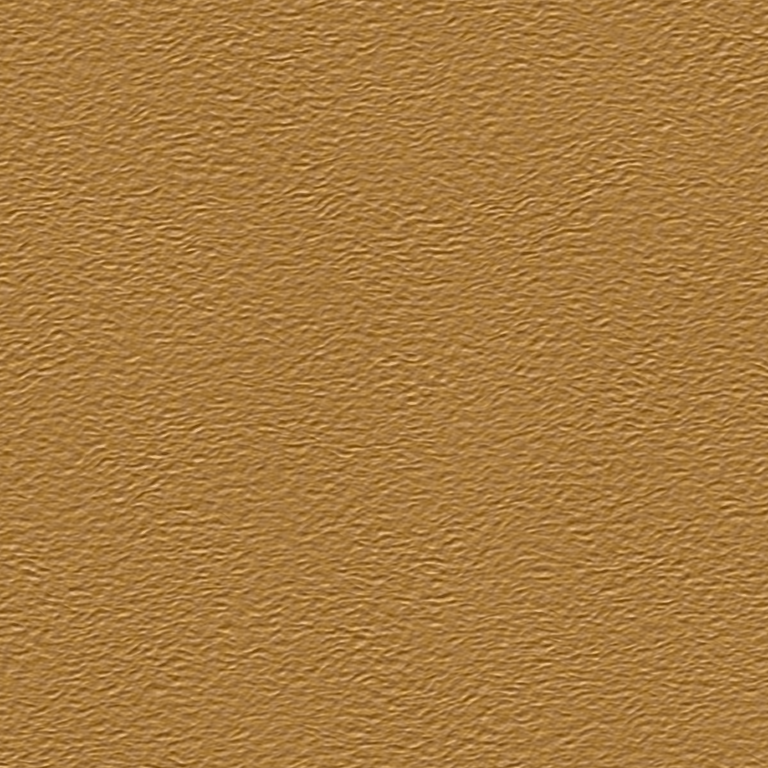
Write a WebGL 2 fragment shader that draws this texture.

```glsl
#version 300 es
precision highp float;
// Tan leather with fine, slightly tilted wrinkles lit from above.

uniform vec2 u_resolution;
out vec4 outColor;

const vec3 TAN = vec3(0.657, 0.481, 0.250);
const float CONTRAST = 0.080;
const float LIGHT_STEP = 0.0012;

// Random unit vector for a lattice cell
vec2 cellGradient(vec2 cell, float seed) {
    vec3 q = fract(vec3(cell.xyx + seed) * vec3(0.1031, 0.1030, 0.0973));
    q += dot(q, q.yzx + 33.33);
    float angle = 6.28319 * fract((q.x + q.y) * q.z);
    return vec2(cos(angle), sin(angle));
}

// Gradient noise, centred on zero
float gradientNoise(vec2 p, float seed) {
    vec2 cell = floor(p);
    vec2 f = p - cell;
    vec2 w = f * f * f * (f * (f * 6.0 - 15.0) + 10.0);
    vec2 right = vec2(1.0, 0.0);
    vec2 up = vec2(0.0, 1.0);
    float a = dot(cellGradient(cell, seed), f);
    float b = dot(cellGradient(cell + right, seed), f - right);
    float c = dot(cellGradient(cell + up, seed), f - up);
    float d = dot(cellGradient(cell + 1.0, seed), f - 1.0);
    return mix(mix(a, b, w.x), mix(c, d, w.x), w.y);
}

// Rounded crests along the zero lines of the noise
float ridge(float n, float roundness) {
    return -sqrt(n * n + roundness * roundness);
}

// Bends the grain so that wrinkles wander and rise to the right
vec2 bendGrain(vec2 p) {
    float sway = 0.018 * gradientNoise(p * 6.0, 11.0);
    float wobble = 0.005 * gradientNoise(p * vec2(28.0, 34.0), 23.0);
    return vec2(p.x, p.y - 0.10 * p.x + sway + wobble);
}

// Height of the hide: long wrinkles, short folds and fine pores
float hideHeight(vec2 p) {
    vec2 g = bendGrain(p);
    float wrinkles = ridge(gradientNoise(g * vec2(42.0, 98.0), 37.0), 0.07);
    float folds = gradientNoise(g * vec2(72.0, 150.0), 51.0);
    float pores = gradientNoise(p * vec2(150.0, 215.0), 67.0);
    return wrinkles + 0.50 * folds + 0.26 * pores;
}

// Slope facing a light placed above and slightly to the left
float reliefLight(vec2 p, float stepSize) {
    vec2 toLight = stepSize * vec2(-0.3, 1.0);
    return hideHeight(p - toLight) - hideHeight(p + toLight);
}

void main() {
    vec2 p = gl_FragCoord.xy / min(u_resolution.x, u_resolution.y);

    // Relief, deeper in some regions than in others
    float depth = 5.2 * (1.0 + 0.35 * gradientNoise(p * vec2(7.0, 9.0), 83.0));
    float relief = depth * reliefLight(p, LIGHT_STEP);
    relief += 0.08 * max(relief, 0.0) * relief;
    relief = clamp(relief, -2.5, 3.2);

    // Faint broad tone and warm-to-dull tint changes
    float tone = 0.010 * gradientNoise(p * 4.0, 97.0);
    float tint = gradientNoise(p * vec2(60.0, 75.0), 113.0);
    vec3 color = TAN + CONTRAST * relief + tone;
    color += tint * vec3(0.012, 0.004, -0.06);

    outColor = vec4(clamp(color, 0.0, 1.0), 1.0);
}
```
